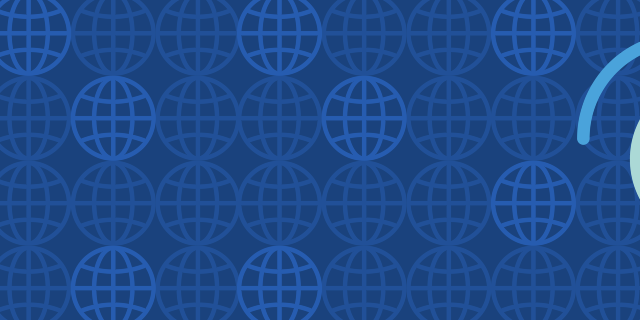
Give the GLSL for this pattern, as a Shadertoy shader.

```glsl
// Rows of wireframe globes on deep blue, some of them lit brighter,
// with a rounded arc and a pale disc entering from the right edge.
// Each globe is a union of stroked distance fields; units are canvas heights.

const vec3 NAVY      = vec3(0.10, 0.26, 0.49);
const vec3 DIM_BLUE  = vec3(0.13, 0.315, 0.595);
const vec3 LIT_BLUE  = vec3(0.15, 0.36, 0.69);
const vec3 SKY       = vec3(0.29, 0.64, 0.86);
const vec3 PALE_TEAL = vec3(0.67, 0.85, 0.84);

const vec2 PITCH = vec2(0.2645, 0.2655);
const vec2 FIRST_CENTER = vec2(0.0895, 0.104);
const float SEAM_SHIFT = 0.0095;    // columns from the third on sit closer
const float GLOBE_RADIUS = 0.126;
const float HALF_LINE = 0.007;

// One bit per column, one mask per row, counted from the top left
const ivec4 LIT_COLUMNS = ivec4(73, 18, 64, 10);

float coverage(float dist, float pixel) {
    return 1.0 - smoothstep(-0.6 * pixel, 0.6 * pixel, dist);
}

// Approximate unsigned distance to an ellipse outline
float ellipseOutline(vec2 p, vec2 radii) {
    float k = length(p / radii);
    float slope = length(p / (radii * radii));
    return abs(k * (k - 1.0) / max(slope, 1e-4));
}

// Ring, equator, three meridians and two bowed parallels
float globeLines(vec2 p, float radius, float halfLine) {
    float fromRing = length(p) - radius;
    float cross = min(abs(p.x), abs(p.y));
    float meridian = ellipseOutline(p, radius * vec2(0.475, 1.0));
    vec2 bowCenter = vec2(0.0, 2.56 * radius);
    float parallel = abs(length(vec2(p.x, abs(p.y)) - bowCenter) - 2.15 * radius);
    float inner = max(min(cross, min(meridian, parallel)) - halfLine, fromRing);
    return min(inner, abs(fromRing) - halfLine);
}

vec2 globeCenter(vec2 cell) {
    return FIRST_CENTER + cell * PITCH - vec2(SEAM_SHIFT * step(2.5, cell.x), 0.0);
}

bool isLit(vec2 cell) {
    ivec2 c = clamp(ivec2(cell), ivec2(0), ivec2(8, 3));
    return ((LIT_COLUMNS[c.y] >> c.x) & 1) == 1;
}

// Upper half of a ring, with a round cap at its left end
float cappedArc(vec2 p, float radius, float halfWidth) {
    float d = p.y < 0.0 ? abs(length(p) - radius) : length(p + vec2(radius, 0.0));
    return d - halfWidth;
}

void mainImage(out vec4 fragColor, in vec2 fragCoord) {
    float pixel = 1.0 / iResolution.y;
    vec2 p = fragCoord * pixel;
    p.y = 1.0 - p.y;    // measure downward from the top

    // Neighbouring globes overlap slightly, so gather the nearby cells
    vec2 nearest = floor((p - FIRST_CENTER) / PITCH + 0.5);
    float dimDist = 1.0;
    float litDist = 1.0;
    for (int j = -1; j <= 1; j++) {
        for (int i = -1; i <= 1; i++) {
            vec2 cell = nearest + vec2(i, j);
            float d = globeLines(p - globeCenter(cell), GLOBE_RADIUS, HALF_LINE);
            if (isLit(cell)) litDist = min(litDist, d);
            else dimDist = min(dimDist, d);
        }
    }
    vec3 color = mix(NAVY, DIM_BLUE, coverage(dimDist, pixel));
    color = mix(color, LIT_BLUE, coverage(litDist, pixel));

    // Foreground shapes at the right edge
    float arc = cappedArc(p - vec2(2.135, 0.433), 0.312, 0.0195);
    float disc = length(p - vec2(2.234, 0.498)) - 0.2656;
    color = mix(color, SKY, coverage(arc, pixel));
    color = mix(color, PALE_TEAL, coverage(disc, pixel));

    fragColor = vec4(color, 1.0);
}
```
